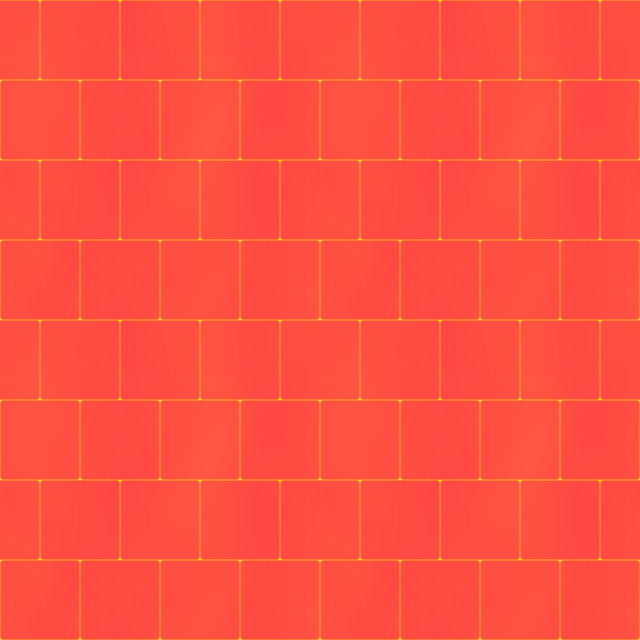
This pattern is drawn by a Shadertoy shader. Its source:

```glsl
const float TAU = 6.2831853;
const float TILES = 8.0;           // tiles across and down
const float WEAR_PERIOD = 4.0;     // tiles before the tone repeats; divides TILES
const float ROW_SHIFT = 0.5;       // running bond offset, in tiles
const float JOINT_WIDTH = 0.0085;  // in tiles
const float CORNER_RADIUS = 0.036; // in tiles
const float DARK_BAND = 1.42;      // position of the dark vertical band, in tiles
const float BAND_AMOUNT = 0.27;
const float CLOUD_AMOUNT = 0.16;
const float TILE_AMOUNT = 0.26;
const float STREAK_AMOUNT = 0.06;
const vec3 DARK_RED = vec3(1.0, 0.268, 0.262);
const vec3 LIGHT_RED = vec3(1.0, 0.342, 0.258);
const vec3 JOINT_YELLOW = vec3(1.0, 0.87, 0.08);

float hash(vec2 cell) {
    vec3 q = fract(cell.xyx * vec3(0.1031, 0.1030, 0.0973) + 0.37);
    q += dot(q, q.yzx + 33.33);
    return fract((q.x + q.y) * q.z);
}

float roundedBox(vec2 p, vec2 halfSize, float radius) {
    vec2 q = abs(p) - halfSize + radius;
    return length(max(q, 0.0)) + min(max(q.x, q.y), 0.0) - radius;
}

// Broad vertical bands, strongest in the middle rows of a period
float bands(vec2 p, vec2 angle) {
    float bend = 0.35 * sin(angle.y + 0.8) + 0.2 * sin(2.0 * angle.y + angle.x);
    float strength = 0.75 - 0.25 * cos(angle.y - TAU * 0.5 / WEAR_PERIOD);
    return -strength * cos(TAU * (p.x - DARK_BAND) / 2.0 + bend);
}

// Soft patches from warped sines of whole frequencies
float clouds(vec2 angle) {
    float sum = 0.0;
    for (int i = 1; i <= 3; i++) {
        float f = float(i);
        float warp = 1.3 * sin((f + 1.0) * angle.y + 2.1 * f);
        sum += sin((f + 2.0) * angle.x + warp + 1.7 * f) / f;
    }
    return sum * 0.55;
}

// Fine upright streaks that fade in and out
float streaks(vec2 angle) {
    float sum = 0.0;
    for (int i = 1; i <= 4; i++) {
        float f = float(i);
        float warp = 1.6 * sin((f + 2.0) * angle.y + 2.4 * f) + sin(3.0 * angle.x + f);
        float fade = 0.5 + 0.5 * sin((f + 1.0) * angle.x + 5.0 * angle.y + 1.9 * f);
        sum += fade * sin((11.0 * f + 8.0) * angle.x + warp);
    }
    return sum * 0.5;
}

void mainImage(out vec4 fragColor, in vec2 fragCoord) {
    vec2 p = TILES * fragCoord / iResolution.xy;
    float pixel = TILES / min(iResolution.x, iResolution.y);
    vec2 angle = TAU * p / WEAR_PERIOD;

    // Shifted tile grid
    float row = floor(p.y);
    vec2 grid = vec2(p.x + ROW_SHIFT * mod(row, 2.0), p.y);
    vec2 cell = mod(floor(grid), WEAR_PERIOD);
    vec2 local = fract(grid) - 0.5;

    // Tile tone
    float tone = 0.5 + BAND_AMOUNT * bands(p, angle);
    tone += CLOUD_AMOUNT * clouds(angle);
    tone += TILE_AMOUNT * (hash(cell) - 0.5);
    tone += STREAK_AMOUNT * streaks(angle);
    vec3 face = mix(DARK_RED, LIGHT_RED, clamp(tone, 0.0, 1.0));

    // Joints, with the small gaps left by the rounded corners
    float edge = roundedBox(local, vec2(0.5 - 0.5 * JOINT_WIDTH), CORNER_RADIUS);
    float coverage = clamp(0.5 - edge / pixel, 0.0, 1.0);
    fragColor = vec4(mix(JOINT_YELLOW, face, coverage), 1.0);
}
```
